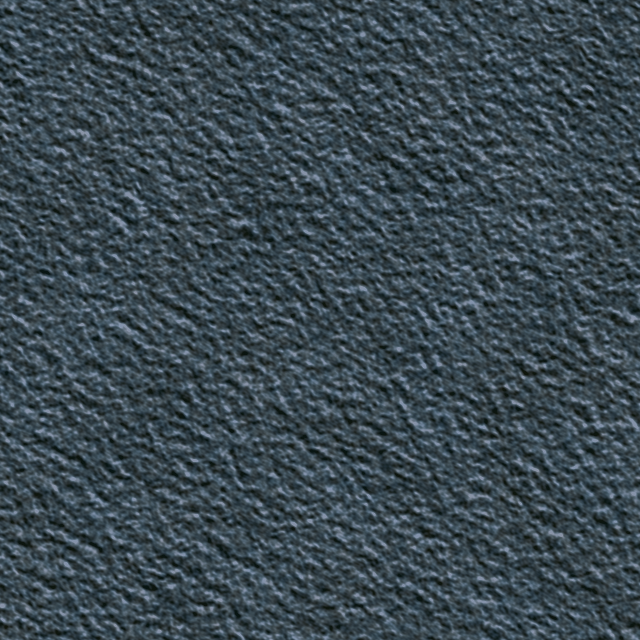
This texture is drawn by a WebGL 2 fragment shader. Its source:

```glsl
#version 300 es
precision highp float;
// Dark blue-grey rough surface with short slanted grains, lit from above.
// A stretched, warped gradient-noise height field is shaded by its slope
// toward the light, then mapped through a six-step colour ramp.

uniform vec2 u_resolution;
out vec4 fragColor;

const float GRAIN_ANGLE = -0.54;               // direction of the grains, radians
const vec2  GRAIN_SIZE  = vec2(0.0225, 0.0140);// along and across, canvas units
const vec2  LIGHT_STEP  = vec2(0.0030, 0.0066);// offset toward the light
const float RELIEF      = 2.5;                 // strength of the slope shading
const float COARSE      = 0.50;                // share of the large bumps
const float FINE        = 0.62;                // share of the small bumps
const float SPECKLE     = 1.5;                 // strength of the fine grit
const float SPECKLE_SIZE = 0.0052;
const float PATCHES     = 0.5;                 // strength of broad light and dark areas
const float PATCH_SIZE  = 0.11;
const float WARP        = 0.007;               // bending of the grain rows
const float WARP_SIZE   = 0.07;
const float TINT        = 0.045;               // warm and cool colour drift
const float MID_LEVEL   = 2.68;                // ramp position of a flat surface
const float LEVEL_SPREAD = 1.43;               // ramp steps per unit of tone

const vec3 RAMP[6] = vec3[6](
    vec3(0.07, 0.11, 0.10),
    vec3(0.13, 0.17, 0.18),
    vec3(0.18, 0.23, 0.26),
    vec3(0.24, 0.30, 0.33),
    vec3(0.31, 0.38, 0.43),
    vec3(0.43, 0.49, 0.56));

float hash(vec2 cell) {
    return fract(sin(dot(cell, vec2(127.1, 311.7))) * 43758.5453);
}

vec2 gradientAt(vec2 cell) {
    float angle = 6.28319 * hash(cell);
    return vec2(cos(angle), sin(angle));
}

// Gradient noise, zero mean, about 0.25 standard deviation
float noise(vec2 p) {
    vec2 cell = floor(p);
    vec2 f = p - cell;
    vec2 w = f * f * f * (f * (f * 6.0 - 15.0) + 10.0);
    vec2 e = vec2(1.0, 0.0);
    float a = dot(gradientAt(cell), f);
    float b = dot(gradientAt(cell + e.xy), f - e.xy);
    float c = dot(gradientAt(cell + e.yx), f - e.yx);
    float d = dot(gradientAt(cell + e.xx), f - e.xx);
    return mix(mix(a, b, w.x), mix(c, d, w.x), w.y);
}

mat2 rotation(float angle) {
    float c = cos(angle), s = sin(angle);
    return mat2(c, -s, s, c);
}

// Height of the surface: octaves of stretched noise, each turned a little
float height(vec2 p) {
    vec3 amplitude = vec3(COARSE, 1.0, FINE);
    float sum = 0.0;
    float frequency = 0.45;
    for (int i = 0; i < 3; i++) {
        float k = float(i);
        vec2 q = rotation(GRAIN_ANGLE + 0.16 * (k - 1.0)) * p / GRAIN_SIZE;
        sum += amplitude[i] * noise(q * frequency + 17.3 * k);
        frequency *= 2.2;
    }
    return sum;
}

// Ramp colour at a fractional level, extended slightly past both ends
vec3 rampColour(float level) {
    float x = clamp(level, -0.5, 5.8);
    int i = int(clamp(floor(x), 0.0, 4.0));
    return mix(RAMP[i], RAMP[i + 1], x - float(i));
}

void main() {
    vec2 p = gl_FragCoord.xy / min(u_resolution.x, u_resolution.y);

    // Bend the rows so the grain direction wanders
    vec2 bend = vec2(noise(p / WARP_SIZE + 5.2), noise(p / WARP_SIZE + 41.7));
    vec2 surface = p + WARP * bend;

    // Slope shading, grit and broad patches
    float slope = height(surface) - height(surface + LIGHT_STEP);
    vec2 along = rotation(GRAIN_ANGLE) * p;
    float speckle = noise(along / (SPECKLE_SIZE * vec2(1.3, 0.9)) + 63.1);
    float patches = noise(along / (PATCH_SIZE * vec2(1.5, 0.8)) + 9.4);
    float tone = RELIEF * slope + SPECKLE * speckle + PATCHES * patches;
    vec3 colour = rampColour(MID_LEVEL + LEVEL_SPREAD * tone);

    // Small warm and cool shifts, plus faint broader blue areas
    float drift = 0.7 * noise(along / 0.014 + 28.6) + 0.25 * noise(p / 0.13 + 77.3);
    colour += TINT * drift * vec3(1.0, 0.05, -0.8);

    fragColor = vec4(clamp(colour, 0.0, 1.0), 1.0);
}
```
